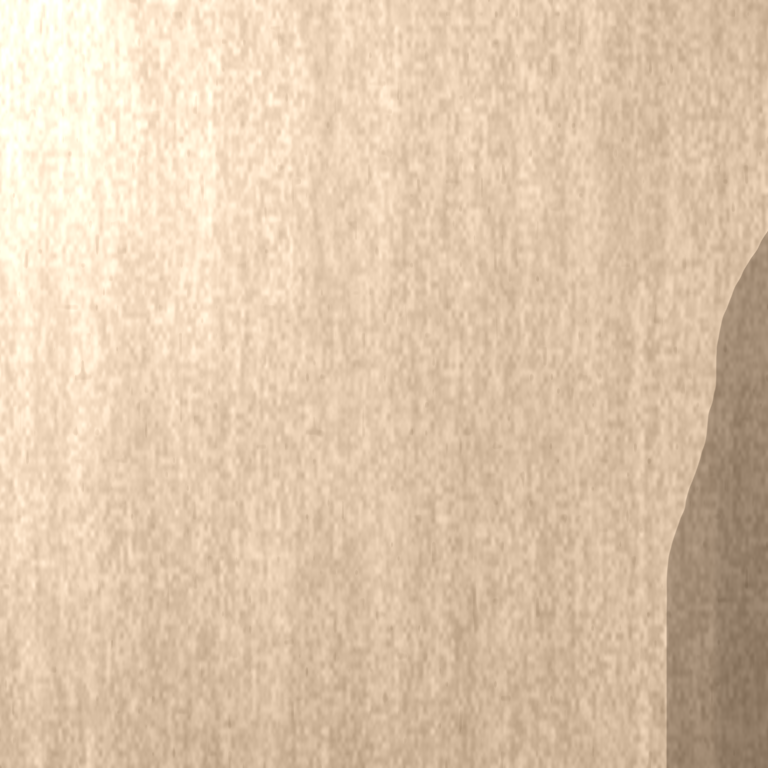
Reproduce this texture procedurally as a three.js fragment shader.

```glsl
// Pale vertical wood grain, lit from the upper left, with a dark stain at the right edge.
varying vec2 vUv;

const float BASE_TONE = 0.805;
const vec2 GLOW_CENTER = vec2(0.0, 1.0);
const vec2 GLOW_SIZE = vec2(0.26, 0.60);
const float GLOW_GAIN = 0.17;
const vec2 WASH_CENTER = vec2(0.25, 1.0);
const vec2 WASH_SIZE = vec2(0.64, 0.85);
const float WASH_GAIN = 0.12;

const vec2 BLOTCH_FREQ = vec2(9.0, 5.0);
const vec2 BAND_FREQ = vec2(26.0, 1.3);
const vec2 STREAK_FREQ = vec2(85.0, 4.0);
const vec2 FIBER_FREQ = vec2(165.0, 24.0);
const vec2 GRAIN_FREQ = vec2(190.0, 105.0);

const vec3 WARM_OFFSET = vec3(0.0, 0.102, 0.212);
const vec3 STAIN_TINT = vec3(0.765, 0.750, 0.735);
const float EDGE_SOFTNESS = 0.0013;

float hash(vec2 p) {
  vec3 q = fract(vec3(p.xyx) * 0.1031);
  q += dot(q, q.yzx + 33.33);
  return fract((q.x + q.y) * q.z);
}

float valueNoise(vec2 p) {
  vec2 cell = floor(p);
  vec2 f = fract(p);
  f = f * f * (3.0 - 2.0 * f);
  float low = mix(hash(cell), hash(cell + vec2(1.0, 0.0)), f.x);
  float high = mix(hash(cell + vec2(0.0, 1.0)), hash(cell + vec2(1.0, 1.0)), f.x);
  return mix(low, high, f.y);
}

// Noise centred on zero, with a separate seed for each layer
float layer(vec2 p, vec2 freq, float seed) {
  return valueNoise(p * freq + seed) - 0.5;
}

float softSpot(vec2 p, vec2 center, vec2 size) {
  vec2 d = (p - center) / size;
  return exp(-dot(d, d));
}

float paleLine(float x, float center, float width) {
  float d = (x - center) / width;
  return exp(-d * d);
}

float lighting(vec2 p) {
  return BASE_TONE
    + GLOW_GAIN * softSpot(p, GLOW_CENTER, GLOW_SIZE)
    + WASH_GAIN * softSpot(p, WASH_CENTER, WASH_SIZE)
    + 0.02 * (1.0 - p.x) - 0.025 * smoothstep(0.35, 0.0, p.y);
}

float woodGrain(vec2 p) {
  // Slight sideways drift keeps the fibers from being ruler straight
  p.x += 0.004 * layer(p, vec2(6.0, 9.0), 3.0);
  float tone = 0.030 * layer(p, BLOTCH_FREQ, 11.0);
  tone += 0.050 * layer(p, BAND_FREQ, 27.0);
  tone += 0.045 * layer(p, STREAK_FREQ, 41.0);
  tone += 0.055 * layer(p, FIBER_FREQ, 59.0);
  float roughness = 0.75 + 0.5 * valueNoise(p * vec2(14.0, 7.0));
  tone += 0.105 * roughness * layer(p, GRAIN_FREQ, 73.0);
  tone += 0.035 * layer(p, GRAIN_FREQ * 1.6, 97.0);
  // Sparse dark pores
  tone -= 0.06 * smoothstep(0.86, 1.0, valueNoise(p * vec2(110.0, 55.0) + 131.0));
  return tone;
}

// Left border of the stain as a function of height
float stainBorder(float y) {
  float lean = 0.062 * smoothstep(0.24, 0.50, y);
  float crown = max(y - 0.5, 0.0) / 0.2;
  float wobble = 0.007 * layer(vec2(0.0, y), vec2(1.0, 24.0), 17.0)
    + 0.002 * layer(vec2(0.0, y), vec2(1.0, 80.0), 29.0);
  return 0.868 + lean + 0.07 * crown * crown
    + wobble * smoothstep(0.18, 0.34, y);
}

void main() {
  vec2 p = vUv;

  // Lit wood
  float tone = lighting(p) + woodGrain(p);
  tone += 0.022 * paleLine(p.x, 0.305, 0.007);
  tone += 0.020 * paleLine(p.x, 0.835, 0.008);
  tone += 0.016 * paleLine(p.x, 0.080, 0.006);
  vec3 color = vec3(tone) - WARM_OFFSET;
  color.gb += max(tone - 0.96, 0.0) * vec2(0.25, 0.35);

  // Stain, darker toward the right, with a thin pale rim
  float inside = p.x - stainBorder(p.y);
  float stain = smoothstep(-EDGE_SOFTNESS, EDGE_SOFTNESS, inside);
  float depth = 1.0 - 0.05 * smoothstep(0.925, 0.940, p.x) * smoothstep(0.55, 0.2, p.y);
  color *= mix(vec3(1.0), STAIN_TINT * depth, stain);
  color += 0.025 * paleLine(inside, -0.001, 0.002);

  gl_FragColor = vec4(clamp(color, 0.0, 1.0), 1.0);
}
```
